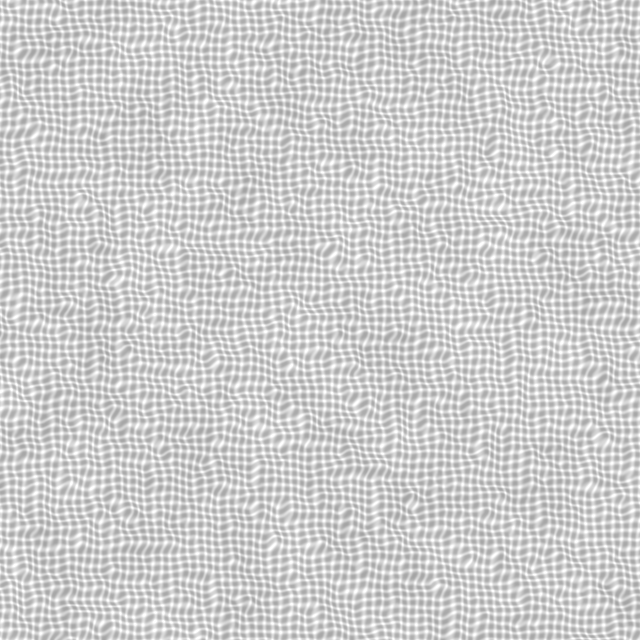
A WebGL 2 fragment shader for this texture:

```glsl
#version 300 es
precision highp float;
// Pale gauze: a fine grid of soft white threads, rippled by noise.

uniform vec2 u_resolution;
out vec4 fragColor;

float hash(vec2 cell) {
    vec3 p = fract(cell.xyx * vec3(0.1031, 0.1030, 0.0973));
    p += dot(p, p.yzx + 33.33);
    return fract((p.x + p.y) * p.z);
}

// Smooth value noise, centred on zero
float noise(vec2 p) {
    vec2 cell = floor(p);
    vec2 f = fract(p);
    f = f * f * (3.0 - 2.0 * f);
    float low = mix(hash(cell), hash(cell + vec2(1.0, 0.0)), f.x);
    float high = mix(hash(cell + vec2(0.0, 1.0)), hash(cell + vec2(1.0, 1.0)), f.x);
    return mix(low, high, f.y) - 0.5;
}

// Soft ridge along each whole number, with a wider valley between
float thread(float x) {
    return pow(0.5 + 0.5 * cos(6.28319 * x), 1.6);
}

void main() {
    vec2 uv = gl_FragCoord.xy / u_resolution.y;

    // One shared shift on both axes gives slanted creases and stretched holes
    float ripple = 0.85 * noise(uv * 43.0 + 7.3)
                 + 0.45 * noise(uv * 21.0 + 41.7)
                 + 0.25 * noise(uv * 79.0 + 90.1);
    vec2 weave = uv * 75.0 + ripple;

    // Warp and weft add up, so crossings are brightest
    float cover = 0.5 * (thread(weave.x) + thread(weave.y));

    // Uneven density of the cloth, from patches down to single holes
    float density = 0.030 * noise(uv * 13.0 + 150.0)
                  + 0.035 * noise(uv * 37.0 + 210.0);
    float shade = 0.664 + 0.35 * cover + density;

    fragColor = vec4(vec3(clamp(shade, 0.0, 1.0)), 1.0);
}
```
